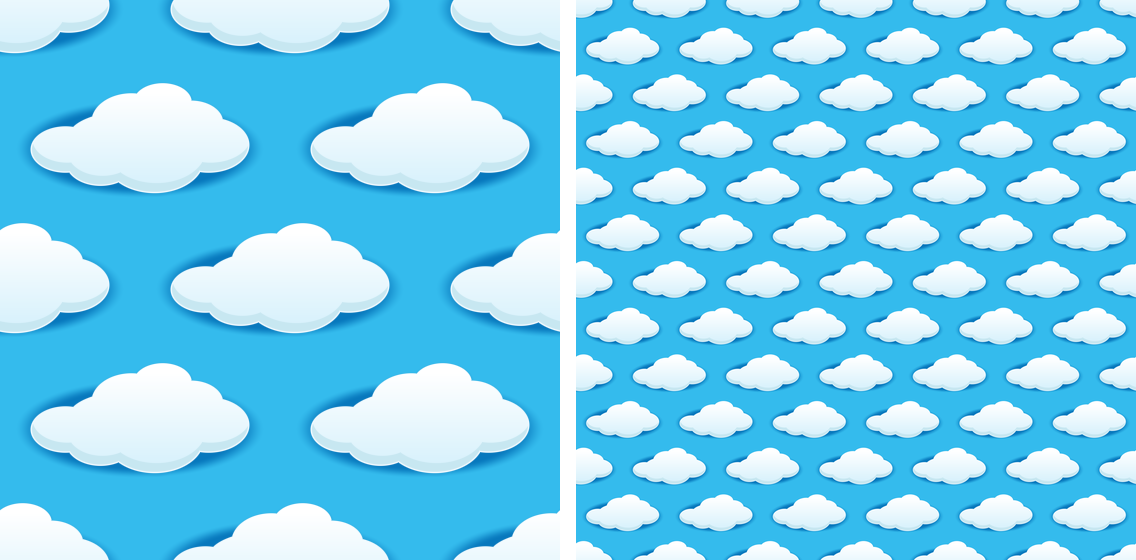
Left: one tile. Right: repeated 3 by 3.
Give the GLSL for this pattern, as a WebGL 2 fragment shader.

```glsl
#version 300 es
precision highp float;
// Staggered rows of puffy white clouds with soft shadows on a flat blue sky.

#define CELLS 2.0        // whole cells across and down, two clouds in each
#define RIM 0.005        // width of the pale edge line, in cells
#define SHADE_SHIFT vec2(0.007, 0.036)
#define SHADOW_CENTER vec2(0.0, -0.032)
#define SHADOW_RADII vec2(0.448, 0.177)
#define SKY vec3(0.205, 0.735, 0.93)
#define SHADOW vec3(0.03, 0.47, 0.74)
#define CLOUD_TOP vec3(1.0)
#define CLOUD_BOTTOM vec3(0.83, 0.94, 0.985)
#define SHADE vec3(0.78, 0.905, 0.945)

uniform vec2 u_resolution;
out vec4 fragColor;

const int UPPER = 5;
const int LOBES = 9;

// Ellipses as center.xy, radii.xy: upper body first, then the lower lobes.
const vec4 lobes[LOBES] = vec4[](
    vec4( 0.081,  0.135, 0.104, 0.068),
    vec4(-0.031,  0.063, 0.143, 0.104),
    vec4( 0.182,  0.063, 0.115, 0.078),
    vec4(-0.135,  0.005, 0.117, 0.073),
    vec4( 0.008,  0.018, 0.260, 0.091),
    vec4(-0.266, -0.034, 0.125, 0.083),
    vec4(-0.141, -0.078, 0.125, 0.086),
    vec4( 0.052, -0.068, 0.177, 0.122),
    vec4( 0.245, -0.018, 0.146, 0.099));

// Approximate signed distance to an ellipse.
float ellipseDistance(vec2 p, vec2 radii) {
    float k = length(p / radii);
    return k * (k - 1.0) / max(length(p / (radii * radii)), 1e-4);
}

// Union of all lobes, with the lower ones moved by lowerShift.
float cloudDistance(vec2 p, vec2 lowerShift) {
    float d = 1e3;
    for (int i = 0; i < LOBES; i++) {
        vec2 center = lobes[i].xy + (i < UPPER ? vec2(0.0) : lowerShift);
        d = min(d, ellipseDistance(p - center, lobes[i].zw));
    }
    return d;
}

// Smooth coverage of the inside of a shape.
float coverage(float d, float pixel) {
    return 1.0 - smoothstep(-0.75 * pixel, 0.75 * pixel, d);
}

void main() {
    // Brick layout: every other half-cell row is moved by half a cell.
    vec2 cell = gl_FragCoord.xy / u_resolution * CELLS;
    float pixel = CELLS / min(u_resolution.x, u_resolution.y);
    float row = floor(2.0 * cell.y + 0.5);
    vec2 p = vec2(fract(cell.x - 0.5 * row + 0.5) - 0.5, cell.y - 0.5 * row);

    float body = cloudDistance(p, vec2(0.0));
    float lit = cloudDistance(p, SHADE_SHIFT);

    // Wide soft shadow and a narrow one hugging the underside.
    float spread = length((p - SHADOW_CENTER) / SHADOW_RADII);
    float wide = 1.0 - smoothstep(0.78, 1.0, spread);
    float below = cloudDistance(p + vec2(0.0, 0.005), vec2(0.0));
    float contact = 0.35 * (1.0 - smoothstep(-0.004, 0.012, below));
    vec3 color = mix(SKY, SHADOW, max(wide, contact));

    // Vertical gradient, shaded crescents inside the pale rim.
    float height = clamp((p.y + 0.19) / 0.36, 0.0, 1.0);
    vec3 puff = mix(CLOUD_BOTTOM, CLOUD_TOP, height);
    float underside = 1.0 - smoothstep(-0.02, 0.05, p.y);
    vec3 rimColor = mix(puff, vec3(0.96, 0.985, 1.0), underside);
    float crescent = (1.0 - coverage(lit, pixel)) * underside;
    vec3 inner = mix(puff, SHADE, crescent);
    vec3 cloud = mix(rimColor, inner, coverage(body + RIM, pixel));

    fragColor = vec4(mix(color, cloud, coverage(body, pixel)), 1.0);
}
```
